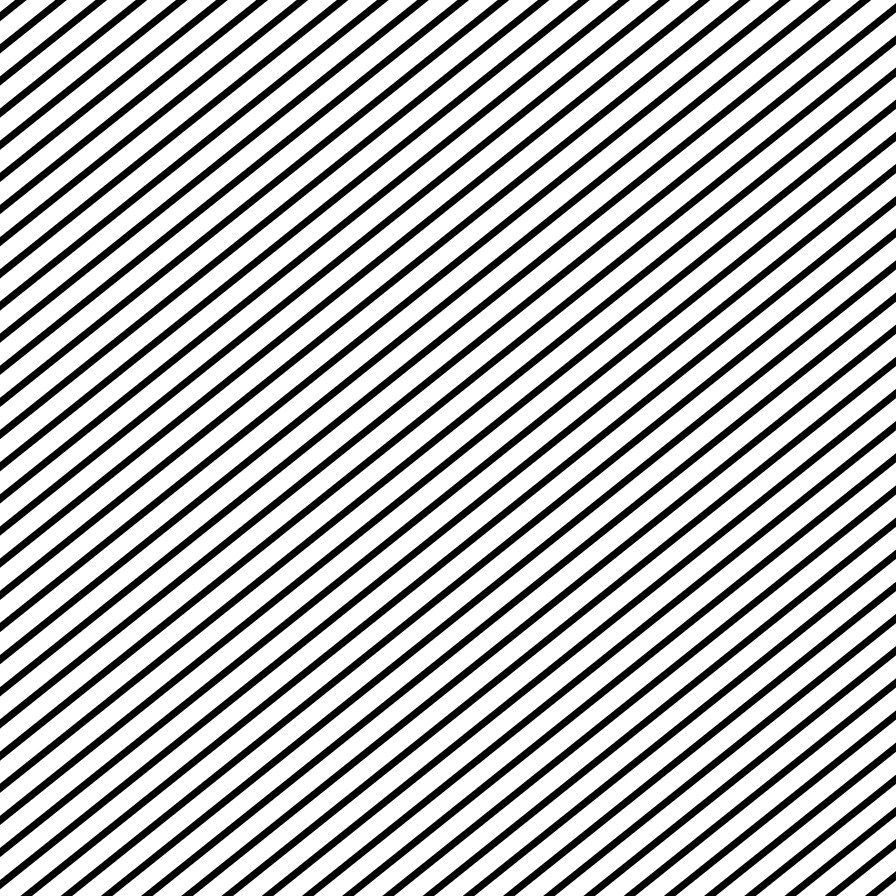
This pattern is drawn by a WebGL 2 fragment shader. Its source:

```glsl
#version 300 es
precision highp float;
// Even black diagonal stripes on white, rising to the right.

#define STRIPES_ACROSS 22.28   // stripes met along the top edge
#define STRIPES_DOWN   27.87   // stripes met along the left edge
#define STRIPE_PHASE   0.52    // stripe centre, in periods from the top left
#define STRIPE_FILL    0.288   // inked share of each period
#define INK_COLOR      vec3(0.0)
#define PAPER_COLOR    vec3(1.0)

uniform vec2 u_resolution;
out vec4 fragColor;

// Distance to the nearest stripe edge in canvas units, negative inside.
float stripeDistance(vec2 uv) {
    vec2 frequency = vec2(STRIPES_ACROSS, -STRIPES_DOWN);
    float position = dot(uv - vec2(0.0, 1.0), frequency) - STRIPE_PHASE;
    float fromCentre = abs(fract(position + 0.5) - 0.5);
    return (fromCentre - 0.5 * STRIPE_FILL) / length(frequency);
}

void main() {
    vec2 uv = gl_FragCoord.xy / u_resolution;
    float pixelSize = 1.0 / min(u_resolution.x, u_resolution.y);

    // Blend across one pixel at each edge.
    float ink = clamp(0.5 - stripeDistance(uv) / pixelSize, 0.0, 1.0);
    fragColor = vec4(mix(PAPER_COLOR, INK_COLOR, ink), 1.0);
}
```
